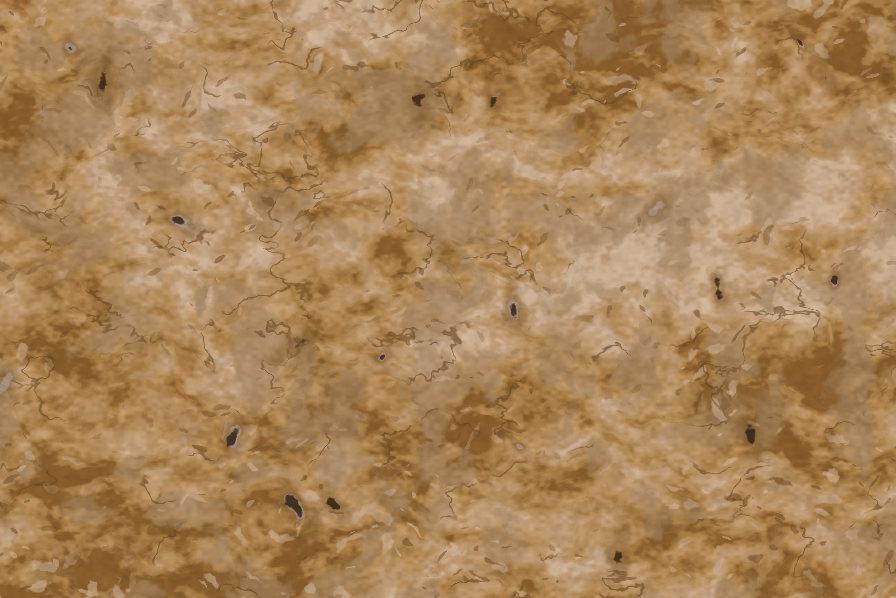
Reproduce this texture procedurally as a Shadertoy shader.

```glsl
// Weathered ochre travertine: mottled tan stone with pale flakes, brown cracks and small pits.
#define MOTTLE_SCALE 9.0
#define DETAIL_SCALE 30.0
#define GRAIN_SCALE 135.0
#define CONTRAST 1.0
#define FLAKE_CELLS 21.0
#define CHIP_CELLS 34.0
#define PIT_CELLS 5.5
#define PIT_CHANCE 0.36

const vec3 UMBER  = vec3(0.53, 0.36, 0.17);
const vec3 OCHRE  = vec3(0.65, 0.48, 0.27);
const vec3 TAN    = vec3(0.71, 0.55, 0.36);
const vec3 SAND   = vec3(0.74, 0.60, 0.45);
const vec3 CREAM  = vec3(0.79, 0.68, 0.57);
const vec3 DUST   = vec3(0.63, 0.51, 0.37);
const vec3 LILAC  = vec3(0.66, 0.61, 0.60);
const vec3 HOLLOW = vec3(0.20, 0.14, 0.09);

float hash(vec2 p) {
    vec3 q = fract(p.xyx * vec3(0.1031, 0.1030, 0.0973));
    q += dot(q, q.yzx + 33.33);
    return fract((q.x + q.y) * q.z);
}

float noise(vec2 p) {
    vec2 i = floor(p), f = fract(p);
    f = f * f * (3.0 - 2.0 * f);
    return mix(mix(hash(i), hash(i + vec2(1, 0)), f.x),
               mix(hash(i + vec2(0, 1)), hash(i + vec2(1, 1)), f.x), f.y);
}

mat2 rotate(float a) {
    float c = cos(a), s = sin(a);
    return mat2(c, -s, s, c);
}

// Layered noise, centred on zero
float fbm(vec2 p) {
    float sum = 0.0, amp = 0.5;
    for (int i = 0; i < 5; i++) {
        sum += amp * (noise(p) - 0.5);
        p = rotate(0.5) * p * 2.03 + 17.3;
        amp *= 0.5;
    }
    return sum;
}

// Ragged ellipses scattered on a grid: x = nearest scaled distance, y = its random id
vec2 scatter(vec2 p, float chance, float tilt, float spread, float slim, float seed) {
    vec2 cell = floor(p), nearest = vec2(9.0, 0.0);
    for (int y = -1; y <= 1; y++)
    for (int x = -1; x <= 1; x++) {
        vec2 id = cell + vec2(x, y) + seed;
        if (hash(id + 3.7) > chance) continue;
        vec2 centre = id - seed + vec2(hash(id + 11.1), hash(id + 23.9));
        float angle = tilt + spread * (hash(id + 31.3) - 0.5);
        float size = mix(0.35, 1.0, hash(id + 47.7));
        vec2 q = rotate(angle) * (p - centre) / size;
        float d = length(q * vec2(1.0, slim));
        if (d < nearest.x) nearest = vec2(d, hash(id + 59.2));
    }
    return nearest;
}

vec3 stoneRamp(float t) {
    vec3 c = mix(UMBER, OCHRE, smoothstep(0.08, 0.33, t));
    c = mix(c, TAN, smoothstep(0.30, 0.52, t));
    c = mix(c, SAND, smoothstep(0.50, 0.72, t));
    return mix(c, CREAM, smoothstep(0.70, 0.97, t));
}

void mainImage(out vec4 fragColor, in vec2 fragCoord) {
    vec2 p = fragCoord / iResolution.y;
    vec2 warp = vec2(fbm(p * 11.0 + 5.0), fbm(p * 11.0 + 61.0));
    vec2 w = p + 0.07 * warp;

    // Mottled ground with a faint horizontal bedding
    float broad = fbm(p * 3.2 + 8.0);
    float mottle = fbm(w * vec2(0.8, 1.15) * MOTTLE_SCALE + 31.0);
    float detail = fbm(w * vec2(0.75, 1.3) * DETAIL_SCALE + 73.0);
    float grain = noise(p * vec2(0.8, 1.1) * GRAIN_SCALE) - 0.5;
    float tone = 0.52 + CONTRAST * (1.0 * broad + 1.15 * mottle + 1.1 * detail + 0.16 * grain);
    vec3 col = stoneRamp(tone);

    // Greyish dusty patches
    float dust = smoothstep(0.03, 0.16, fbm(w * 14.0 + 120.0));
    col = mix(col, DUST, 0.65 * dust);

    // Pale flakes and small chips, mostly lying flat
    float rough = fbm(p * 60.0 + 200.0);
    float patchy = smoothstep(-0.10, 0.12, fbm(p * 5.0 + 150.0));
    vec2 flake = scatter(w * FLAKE_CELLS, 0.38, 0.1, 2.2, 2.2, 100.0);
    float flakeMask = 1.0 - smoothstep(0.30, 0.52, flake.x + 1.1 * rough);
    col = mix(col, CREAM + 0.05 * (flake.y - 0.5), 0.6 * flakeMask * patchy);
    vec2 chip = scatter(w * CHIP_CELLS, 0.4, 0.0, 2.0, 2.8, 300.0);
    float chipMask = 1.0 - smoothstep(0.28, 0.50, chip.x + 0.9 * rough);
    vec3 chipColor = chip.y < 0.55 ? UMBER * 0.85 : CREAM * 1.04;
    col = mix(col, chipColor, 0.55 * chipMask * mix(0.35, 1.0, patchy));

    // Thin broken brown cracks
    float vein = abs(fbm(w * vec2(10.0, 15.0) + 240.0));
    float broken = smoothstep(0.02, 0.15, fbm(p * 12.0 + 270.0));
    col = mix(col, UMBER * 0.75, 0.6 * broken * (1.0 - smoothstep(0.003, 0.020, vein)));

    // Sparse steep pits: stained halo, grey lip, dark hollow
    vec2 pit = scatter((p + 0.025 * warp) * PIT_CELLS, PIT_CHANCE, 1.5, 2.2, 2.0, 500.0);
    float edge = pit.x + 0.22 * rough;
    col = mix(col, UMBER * 0.9, 0.5 * (1.0 - smoothstep(0.08, 0.36, edge)));
    float lip = 1.0 - smoothstep(0.085, 0.125, edge);
    col = mix(col, LILAC, 0.65 * lip * step(0.4, pit.y));
    float hole = 1.0 - smoothstep(0.035, 0.080, edge + 0.25 * detail);
    col = mix(col, HOLLOW, 0.85 * hole);

    // Fine surface grit
    col *= 1.0 + 0.07 * grain + 0.12 * rough;
    fragColor = vec4(clamp(col, 0.0, 1.0), 1.0);
}
```
